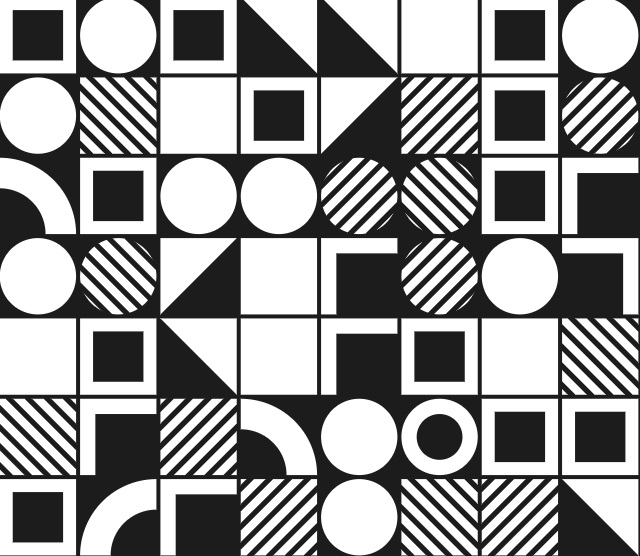
Reproduce this pattern procedurally as a Shadertoy shader.

```glsl
float hash(vec2 p) {
    return fract(sin(dot(p, vec2(12.9898, 78.233))) * 43758.5453);
}

// Shuffled position of a cell within the 8 x 7 grid, so each kind keeps its share
int shuffledRank(vec2 cell) {
    float own = hash(cell);
    int rank = 0;
    for (int i = 0; i < 56; i++) {
        if (hash(vec2(i % 8, i / 8)) < own) rank++;
    }
    return rank;
}

// Signed distance to the light shape of a tile spanning -1..1, negative inside
float tileShape(vec2 p, int rank, vec2 flip) {
    float square = max(abs(p.x), abs(p.y));
    float box = square - 1.0;
    float disc = length(p) - 1.0;
    vec2 f = p * flip;
    float stripes = (abs(fract((f.x + f.y) * 2.0 + 0.5) - 0.5) - 0.3) * 0.354;

    if (rank < 12) return max(box, 0.66 - square);              // frame
    if (rank < 21) return disc;                                 // disc
    if (rank < 29) return max(box, stripes);                    // striped square
    if (rank < 35) return max(box, (f.x + f.y) * 0.707);        // triangle
    if (rank < 41) return max(box, 0.6 - max(f.x, p.y));        // corner bars
    if (rank < 47) return box;                                  // square
    if (rank < 52) return max(disc, stripes);                   // striped disc
    if (rank < 55) return max(box, abs(length(f - 1.0) - 1.6) - 0.4); // quarter arc
    return max(disc, 0.6 - length(p));                          // ring
}

void mainImage(out vec4 fragColor, in vec2 fragCoord) {
    // Grid measured from the top left, slightly cropped at the edges
    vec2 fromTop = vec2(fragCoord.x, iResolution.y - fragCoord.y);
    vec2 grid = fromTop / iResolution.x * 7.967 + vec2(0.028, 0.061);
    vec2 cell = floor(grid);
    vec2 p = (fract(grid) - 0.5) * vec2(1.0, -1.0) / 0.475;

    // Random mirroring per tile
    vec2 flip = vec2(hash(cell + 17.3) < 0.5 ? -1.0 : 1.0,
                     hash(cell + 41.7) < 0.5 ? -1.0 : 1.0);

    float d = tileShape(p, shuffledRank(cell), flip);
    float pixel = 7.967 / 0.475 / iResolution.x;
    float light = clamp(0.5 - d / pixel, 0.0, 1.0);
    fragColor = vec4(mix(vec3(0.11), vec3(1.0), light), 1.0);
}
```
